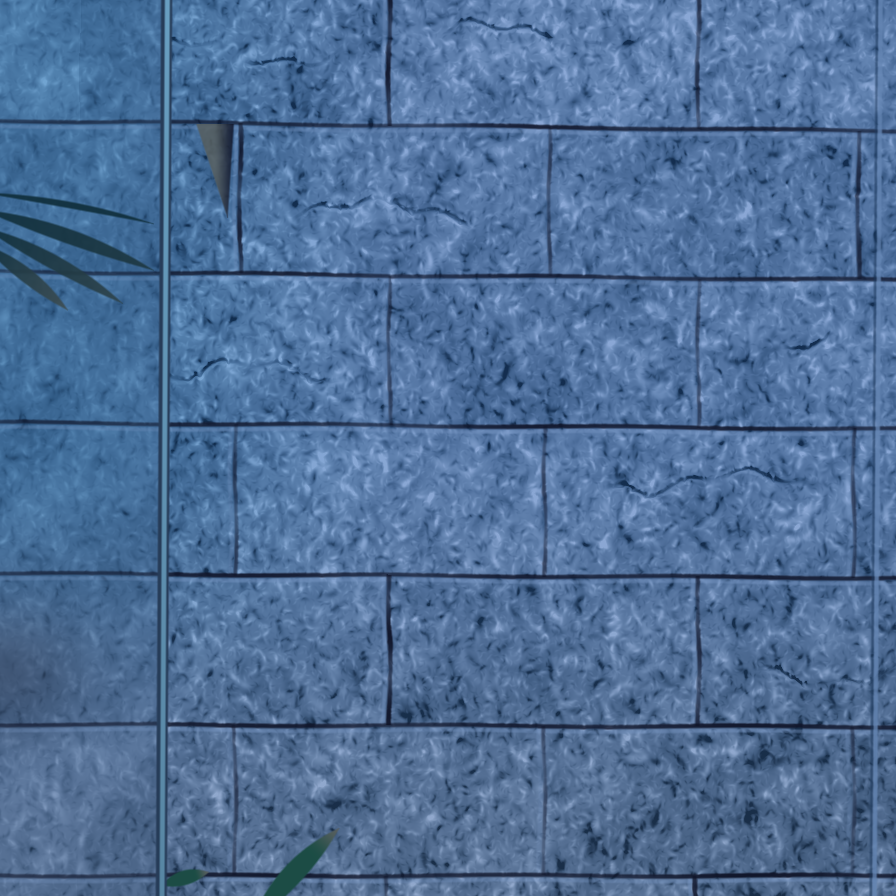
Reproduce this texture procedurally as a WebGL 2 fragment shader.

```glsl
#version 300 es
precision highp float;
// Blue split-stone wall in running bond, with a thin pipe, a side seam and a few leaf blades.
uniform vec2 u_resolution;
out vec4 outColor;

const vec2 BRICK = vec2(0.345, 0.1685);     // block pitch across and up
const vec2 BOND = vec2(0.265, 0.021);       // first joint crossing
const float BOND_SHIFT = 0.169;             // shift of every other course
const float JOINT = 0.0023;                 // half width of a joint
const float PIPE = 0.0062;                  // half width of the pipe
const float TILT = 0.014;                   // perspective slope of upper courses
const float ROUGHNESS = 2.15;               // contrast of the chipped surface
const float MOTTLE = 0.42;                  // contrast of broad stains
const float BLOCK_VARIATION = 0.7;          // tone spread between blocks
const vec3 INK = vec3(0.06, 0.08, 0.16);
const vec3 DEEP = vec3(0.11, 0.22, 0.36);
const vec3 SHADE = vec3(0.23, 0.36, 0.53);
const vec3 STONE = vec3(0.31, 0.44, 0.62);
const vec3 PALE = vec3(0.39, 0.52, 0.70);
const vec3 LIGHT = vec3(0.49, 0.61, 0.79);
const vec3 PIPE_LIGHT = vec3(0.42, 0.64, 0.78);
const vec3 LEAF_DARK = vec3(0.06, 0.18, 0.23);
const vec3 LEAF_GREEN = vec3(0.11, 0.30, 0.27);
const vec3 LEAF_TIP = vec3(0.34, 0.37, 0.37);

float hash(vec2 p) {
  vec3 q = fract(p.xyx * vec3(0.1031, 0.1030, 0.0973));
  q += dot(q, q.yzx + 33.33);
  return fract((q.x + q.y) * q.z);
}

// Soft line of half width w, smoothed over about one pixel
float line(float d, float w) {
  float aa = 0.8 / u_resolution.y + 0.0006;
  return 1.0 - smoothstep(w - aa, w + aa, abs(d));
}

// Cellular chips: a randomly turned fleck per cell, lit on one side and shaded on the other
float chips(vec2 p) {
  vec2 cell = floor(p);
  float sum = 0.0;
  for (int j = -1; j <= 1; j++)
    for (int i = -1; i <= 1; i++) {
      vec2 c = cell + vec2(i, j);
      vec2 d = p - c - vec2(hash(c), hash(c + 17.3));
      float a = 6.2832 * hash(c + 41.7);
      d = mat2(cos(a), -sin(a), sin(a), cos(a)) * d;
      d.y += 0.35 * d.x * d.x;
      float relief = (2.0 * hash(c + 73.1) - 1.0) * (0.8 - 3.6 * d.y);
      sum += relief * exp(-4.0 * d.x * d.x - 20.0 * d.y * d.y);
    }
  return sum;
}

float waves(vec2 p) {
  return (sin(p.x + 1.7 * sin(p.y)) + sin(1.9 * p.y + 1.3 * sin(1.4 * p.x) + 2.0)
        + sin(2.7 * p.x - 2.1 * p.y)) / 3.0;
}

vec3 ramp(float t) {
  vec3 c = mix(DEEP, SHADE, clamp(t, -0.3, 1.0));
  c = mix(c, STONE, clamp(t - 1.0, 0.0, 1.0));
  c = mix(c, PALE, clamp(t - 2.0, 0.0, 1.0));
  return mix(c, LIGHT, clamp(t - 3.0, 0.0, 1.5));
}

// Tapered, bowed blade; x is coverage, y is position along it
vec2 blade(vec2 p, vec2 root, float angle, float len, float w) {
  vec2 dir = vec2(cos(angle), sin(angle)), q = p - root;
  float t = dot(q, dir) / len;
  float bow = dot(q, vec2(-dir.y, dir.x)) - 0.08 * len * t * (1.0 - t);
  float taper = clamp(3.6 * t * (1.0 - t), 0.0, 1.0);
  return vec2(line(bow, w * taper) * step(0.0, t) * step(t, 1.0), t);
}

void main() {
  vec2 p = gl_FragCoord.xy / u_resolution;
  float pipeX = p.x - 0.180 - 0.006 * p.y;
  float seamX = p.x - 0.976 - 0.007 * p.y;
  float panel = smoothstep(-0.004, 0.004, pipeX);        // 0 left of the pipe

  // Courses and blocks
  vec2 w = p;
  w.y += TILT * p.x * p.y + 0.0010 * sin(p.x * 19.0 + p.y * 8.0) - 0.002;
  float course = floor((w.y - BOND.y) / BRICK.y);
  w.x += 0.0012 * sin(p.y * 43.0) + 0.008 * (hash(vec2(course, 4.0)) - 0.5);
  float shift = BOND.x + BOND_SHIFT * mod(course, 2.0);
  vec2 f = vec2(w.x - shift, w.y - BOND.y) / BRICK;
  vec2 id = vec2(floor(f.x), course);
  vec2 edge = (fract(f + 0.5) - 0.5) * BRICK;            // signed offset to joints

  // Chipped stone, smoother left of the pipe
  float rough = 0.7 * chips(p * vec2(37.0, 31.0)) + 0.9 * chips(p * vec2(66.0, 52.0) + 9.0)
              + 0.85 * chips(p * vec2(108.0, 92.0) + 31.0) + 0.35 * chips(p * 180.0 + 57.0);
  float tone = 1.85 + 0.6 * p.y + ROUGHNESS * rough * mix(0.55, 1.0, panel);
  tone += MOTTLE * (waves(p * 21.0) + 0.8 * waves(p * 9.0 + 3.0));
  tone += BLOCK_VARIATION * (hash(id + 5.0) - 0.5) - 0.3 * (1.0 - panel);

  // Ragged cracks in some blocks
  vec2 b = fract(f);
  float arch = 0.32 + 0.4 * hash(id + 3.0) + 0.07 * sin(b.x * 9.0 + id.y) + 0.03 * sin(b.x * 31.0);
  float span = smoothstep(0.15, 0.3, b.x) * smoothstep(0.9, 0.65, b.x) * step(0.45, hash(id + 8.0));
  float crack = (b.y - arch) * BRICK.y + 0.004 * rough;
  float broken = smoothstep(-0.5, 0.4, waves(p * 33.0 + 4.0));
  tone -= 2.4 * span * broken * line(crack, 0.0022) * panel;
  tone += 0.7 * span * broken * line(crack + 0.005, 0.002) * panel;
  vec3 col = ramp(tone);

  // Teal cast toward the left, grey toward the foot
  float teal = (1.0 - smoothstep(0.05, 0.5, p.x)) * smoothstep(0.1, 0.5, p.y);
  col *= mix(vec3(1.0), vec3(0.82, 0.98, 0.98), teal);
  col = mix(col, vec3(dot(col, vec3(0.3, 0.4, 0.3))), 0.22 * (1.0 - smoothstep(0.0, 0.55, p.y)));
  float stain = exp(-dot(p - vec2(0.0, 0.25), (p - vec2(0.0, 0.25)) * vec2(120.0, 200.0)));
  col = mix(col, SHADE * vec3(1.05, 0.85, 0.78), 0.6 * stain);

  // Joints of uneven depth with a pale lip
  float bed = (0.78 + 0.22 * waves(vec2(p.x * 9.0, floor(f.y + 0.5) * 3.0))) * mix(0.7, 1.0, panel);
  vec2 jointId = vec2(floor(f.x + 0.5), course);
  float head = (0.45 + 0.55 * hash(jointId + 23.0)) * panel * step(seamX, 0.0);
  head *= 0.8 + 0.2 * sin(p.y * 70.0 + jointId.x);
  col = mix(col, LIGHT, 0.45 * line(edge.y + 0.0058, 0.002) * bed);
  col = mix(col, LIGHT, 0.45 * line(edge.x + 0.0058, 0.002) * head);
  col = mix(col, INK, line(edge.y + 0.0006 * rough, JOINT * (0.6 + 0.5 * bed)) * bed);
  col = mix(col, INK, line(edge.x + 0.0010 * rough, JOINT * (0.6 + 0.6 * head)) * head);

  // Dry wedge hanging below the top bed joint
  float drop = (0.862 - p.y) / 0.105;
  float wedge = line(p.x - 0.240 - 0.014 * drop, 0.021 * (1.0 - drop)) * step(0.0, drop) * step(drop, 1.0);
  col = mix(col, mix(LEAF_TIP, INK, smoothstep(0.238, 0.262, p.x)), 0.85 * wedge);

  // Fan of dark blades, then green ones at the foot
  for (int i = 0; i < 4; i++) {
    float k = float(i);
    vec2 leaf = blade(p, vec2(-0.02, 0.785 - 0.019 * k), -0.18 - 0.16 * k,
                      0.195 + 0.025 * k - 0.0165 * k * k, i == 0 ? 0.004 : 0.009);
    col = mix(col, mix(LEAF_DARK, LEAF_TIP, 0.22 * k * leaf.y), 0.92 * leaf.x);
  }
  for (int i = 0; i < 2; i++) {
    float k = float(i);
    vec2 leaf = blade(p, vec2(0.28 - 0.10 * k, -0.03 + 0.042 * k), 0.82 - 0.55 * k, 0.145 - 0.09 * k, 0.013 - 0.004 * k);
    col = mix(col, mix(LEAF_GREEN, LEAF_TIP, smoothstep(0.7, 1.0, leaf.y)), leaf.x);
  }

  // Pipe and side seam
  col = mix(col, SHADE * 0.65, line(pipeX, PIPE));
  col = mix(col, PIPE_LIGHT * (0.82 + 0.15 * p.y), line(pipeX - 0.0008, PIPE * 0.45));
  col = mix(col, DEEP, 0.55 * line(seamX + 0.004, 0.0016));
  col = mix(col, PALE, 0.8 * line(seamX, 0.0024));
  outColor = vec4(col, 1.0);
}
```
